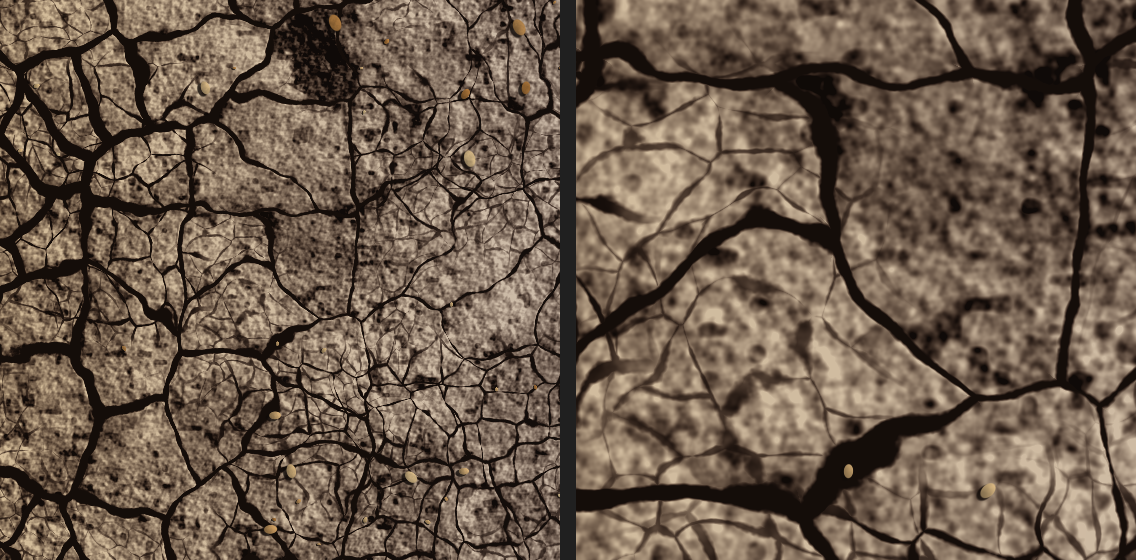
Left: the whole. Right: its middle third, enlarged.
A three.js fragment shader for this texture:

```glsl
// Dry cracked earth: warped Voronoi plates split by dark gaps, wide at the left
// and thin at the right, with finer cracks inside them. The soil is side-lit
// noise relief with pits and grains, strewn with a few small pale pebbles.
varying vec2 vUv;

const vec3 GAP_COLOR = vec3(0.06, 0.04, 0.03);
const vec3 PALE_SOIL = vec3(0.73, 0.66, 0.57);
const vec3 SOIL_CURVE = vec3(0.95, 1.06, 1.1);
const vec3 OCHRE = vec3(0.66, 0.45, 0.22);
const vec3 CREAM = vec3(0.86, 0.76, 0.57);
const vec2 LIGHT_DIR = vec2(0.85, 0.53);

float hash(vec2 p) {
  return fract(sin(dot(p, vec2(127.1, 311.7))) * 43758.5453);
}

vec2 hash2(vec2 p) {
  return vec2(hash(p), hash(p + 57.3));
}

float noise(vec2 p) {
  vec2 i = floor(p);
  vec2 f = fract(p);
  f = f * f * (3.0 - 2.0 * f);
  float low = mix(hash(i), hash(i + vec2(1.0, 0.0)), f.x);
  float high = mix(hash(i + vec2(0.0, 1.0)), hash(i + 1.0), f.x);
  return mix(low, high, f.y);
}

// Four rotated octaves, centred on zero
float fbm(vec2 p, float gain) {
  float sum = 0.0;
  float amp = 0.5;
  for (int i = 0; i < 4; i++) {
    sum += amp * (noise(p) - 0.5);
    p = mat2(1.6, 1.2, -1.2, 1.6) * p + 13.7;
    amp *= gain;
  }
  return sum;
}

// Voronoi border: x = distance in canvas units, yz = outward normal, w = cell id
vec4 plateEdge(vec2 p, float scale) {
  vec2 cell = floor(p * scale);
  vec2 f = fract(p * scale);
  vec2 nearCell = vec2(0.0);
  vec2 nearest = vec2(0.0);
  float best = 8.0;
  for (int y = -1; y <= 1; y++) {
    for (int x = -1; x <= 1; x++) {
      vec2 g = vec2(float(x), float(y));
      vec2 r = g + 0.08 + 0.84 * hash2(cell + g) - f;
      float d = dot(r, r);
      if (d < best) { best = d; nearest = r; nearCell = g; }
    }
  }
  float edge = 8.0;
  vec2 normal = vec2(1.0, 0.0);
  for (int y = -2; y <= 2; y++) {
    for (int x = -2; x <= 2; x++) {
      vec2 g = nearCell + vec2(float(x), float(y));
      vec2 r = g + 0.08 + 0.84 * hash2(cell + g) - f;
      vec2 across = r - nearest;
      if (dot(across, across) > 0.0001) {
        vec2 n = normalize(across);
        float d = dot(0.5 * (nearest + r), n);
        if (d < edge) { edge = d; normal = n; }
      }
    }
  }
  return vec4(edge / scale, normal, hash(cell + nearCell + 5.0));
}

// 1 inside a gap of the given half width, 0 on the plate
float gapMask(float edge, float halfWidth) {
  return 1.0 - smoothstep(halfWidth - 0.0012, halfWidth + 0.0014, edge);
}

// Scattered stones, each with a shadow on the side away from the light
vec3 addPebbles(vec3 color, vec2 p, float scale, float chance) {
  vec2 cell = floor(p * scale);
  float seed = hash(cell + 31.0);
  vec2 d = fract(p * scale) - 0.3 - 0.4 * hash2(cell + 71.0);
  float angle = 6.28 * hash(cell + 9.0);
  mat2 turn = mat2(cos(angle), sin(angle), -sin(angle), cos(angle));
  float radius = mix(0.08, 0.15, hash(cell + 3.0));
  vec2 squash = vec2(1.0, 1.5);
  float body = length(turn * d * squash) / radius;
  float shade = length(turn * (d + LIGHT_DIR * 0.06) * squash) / radius;
  float present = step(seed, chance);
  vec3 stone = mix(OCHRE, CREAM, hash(cell + 15.0));
  stone *= 0.85 + 0.25 * dot(d, LIGHT_DIR) / radius + 0.3 * fbm(p * 90.0, 0.6);
  color = mix(color, GAP_COLOR, 0.8 * present * (1.0 - smoothstep(0.85, 1.2, shade)));
  return mix(color, stone, present * (1.0 - smoothstep(0.85, 1.08, body)));
}

void main() {
  vec2 p = vUv;
  vec2 warped = p + 0.17 * vec2(fbm(p * 5.0, 0.5), fbm(p * 5.0 + 17.0, 0.5));
  float broad = noise(p * 4.0 + 8.0);
  float ragged = 0.006 * fbm(p * 60.0 + 4.0, 0.6);

  // Three generations of cracks
  vec4 plate = plateEdge(warped, 6.2);
  float halfWidth = mix(0.0085, 0.0026, smoothstep(0.1, 0.8, p.x));
  halfWidth *= 0.55 + 0.9 * noise(p * 6.0 + 40.0);
  float edge = plate.x + ragged;
  float gap = gapMask(edge, halfWidth);
  float fineArea = smoothstep(0.42, 0.62, broad + 0.16 * (p.x - 0.4));
  float fineEdge = plateEdge(warped + 3.1, 13.0).x + ragged;
  gap = max(gap, fineArea * gapMask(fineEdge, 0.0021));
  float hairArea = smoothstep(0.5, 0.75, noise(p * 7.0 + 60.0));
  float hairEdge = plateEdge(warped + 7.7, 25.0).x + ragged;
  gap = max(gap, 0.7 * hairArea * gapMask(hairEdge, 0.0011));

  // Side-lit soil with broad tone, grain and pits
  float rough = mix(0.75, 1.25, noise(p * 9.0 + 20.0));
  float relief = fbm(p * 42.0, 0.62) - fbm((p + LIGHT_DIR * 0.005) * 42.0, 0.62);
  float tone = 0.72 + 0.08 * (plate.w - 0.5) + 0.75 * fbm(p * 11.0 + 2.0, 0.6);
  tone += 1.7 * rough * relief + 0.36 * (noise(p * 210.0) - 0.5);
  float pits = 1.0 - smoothstep(0.12, 0.32, noise(p * 68.0 + 90.0));
  tone -= 0.45 * rough * pits;

  // Plate rims: dim shoulders, bright where they face the light
  float rim = max(edge - halfWidth, 0.0);
  float facing = max(dot(plate.yz, LIGHT_DIR), 0.0);
  tone += 0.32 * facing * exp(-rim * rim / 0.000012) - 0.2 * exp(-rim / 0.007);

  // One damp dark patch near the top
  float damp = length((p - vec2(0.57, 0.86)) * vec2(1.0, 0.8)) + 0.2 * fbm(p * 14.0, 0.6);
  tone -= 0.6 * (1.0 - smoothstep(0.03, 0.085, damp));

  tone = clamp(mix(tone, 0.02, gap), 0.0, 1.12);
  vec3 color = mix(GAP_COLOR, PALE_SOIL, pow(vec3(tone), SOIL_CURVE));
  color *= mix(vec3(1.03, 1.0, 0.93), vec3(0.99, 0.99, 1.03), p.x);
  color = addPebbles(color, p, 9.0, 0.07);
  color = addPebbles(color, p + 0.37, 26.0, 0.03);
  gl_FragColor = vec4(color, 1.0);
}
```
